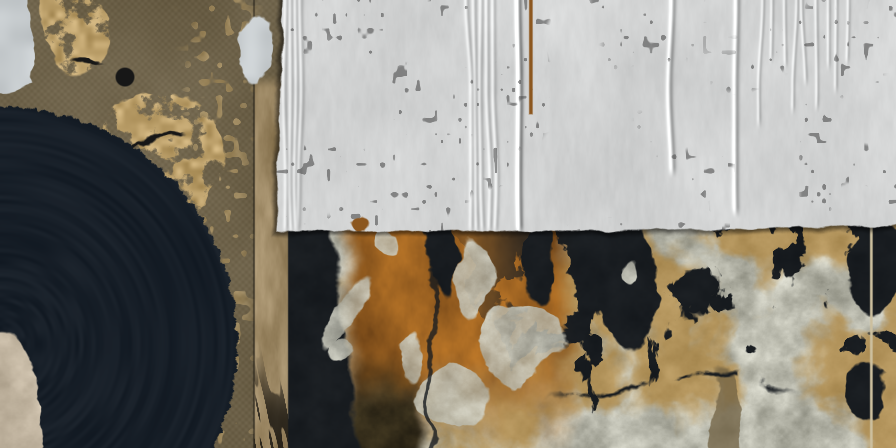
This background is drawn by a Shadertoy shader. Its source:

```glsl
float hash(vec2 p) {
    return fract(sin(dot(p, vec2(127.1, 311.7))) * 43758.5453);
}

float noise(vec2 p) {
    vec2 i = floor(p), f = fract(p);
    f = f * f * (3.0 - 2.0 * f);
    return mix(mix(hash(i), hash(i + vec2(1, 0)), f.x),
               mix(hash(i + vec2(0, 1)), hash(i + vec2(1, 1)), f.x), f.y);
}

float fbm(vec2 p) {
    float sum = 0.0, amp = 0.5;
    for (int i = 0; i < 5; i++) {
        sum += amp * noise(p);
        p = p * 2.03 + 17.3;
        amp *= 0.5;
    }
    return sum;
}

// Antialiased inside of a signed distance
float fill(float d) {
    float px = 1.0 / iResolution.y;
    return smoothstep(px, -px, d);
}

// Ellipse: center in xy, radii in zw
float blob(vec2 p, vec4 e) {
    return fill((length((p - e.xy) / e.zw) - 1.0) * min(e.z, e.w));
}

float band(float x, float lo, float hi, float soft) {
    return smoothstep(lo - soft, lo + soft, x) * smoothstep(hi + soft, hi - soft, x);
}

// Vertical paint ridge, lit on one side and shaded on the other
float ridge(vec2 p, float x, float low, float width) {
    float d = (p.x - x - 0.016 * (noise(vec2(p.y * 5.0, x * 40.0)) - 0.5)) / width;
    return d * exp(-d * d) * smoothstep(low - 0.01, low + 0.02, p.y);
}

vec3 oliveGround(vec2 p, vec2 q) {
    vec3 col = vec3(0.43, 0.385, 0.29) + 0.12 * (fbm(p * 5.0) - 0.5);
    col += 0.02 * sin(p.x * 420.0) * sin(p.y * 420.0);

    // Speckled gold dabs
    vec3 gold = vec3(0.74, 0.63, 0.42) + 0.2 * (noise(p * 60.0) - 0.5);
    float dabs = max(blob(q, vec4(0.17, 0.95, 0.07, 0.13)), blob(q, vec4(0.35, 0.65, 0.15, 0.15)));
    col = mix(col, gold, dabs * smoothstep(0.36, 0.48, fbm(p * 32.0)));
    col = mix(col, gold, 0.6 * smoothstep(0.72, 0.8, noise(p * 55.0)) * band(p.x, 0.42, 0.56, 0.04));

    // Tan seam with scratches
    vec3 seam = vec3(0.6, 0.52, 0.38) + 0.3 * (fbm(p * vec2(30, 9)) - 0.5);
    float scratch = smoothstep(0.58, 0.68, noise(vec2(p.x * 130.0 + p.y * 25.0, p.y * 12.0)));
    seam *= 1.0 - 0.7 * scratch * smoothstep(0.25, 0.05, p.y);
    col = mix(col, seam, band(p.x, 0.568, 0.66, 0.003) * smoothstep(0.84, 0.8, p.y));
    col *= 1.0 - 0.45 * band(p.x, 0.565, 0.569, 0.002);

    // White patches, dark dot and strokes
    float white = max(fill(max(q.x - 0.07, 0.805 - q.y)), blob(q, vec4(0.573, 0.885, 0.045, 0.06)));
    col = mix(col, vec3(0.83, 0.85, 0.86) - 0.1 * noise(p * 25.0), white);
    float ink = max(blob(p, vec4(0.279, 0.828, 0.021, 0.021)), blob(q, vec4(0.19, 0.857, 0.03, 0.006)));
    ink = max(ink, fill(abs(q.y - 0.6 - 0.25 * q.x) - 0.004) * band(q.x, 0.23, 0.4, 0.01));
    return mix(col, vec3(0.09), ink);
}

// Dark brushed arc with a pale hollow
vec3 brushedDisc(vec3 col, vec2 p, vec2 q) {
    vec2 v = p - vec2(0, 0.232);
    float radius = length(v), angle = atan(v.y, v.x);
    float bristle = noise(vec2(radius * 110.0, angle * 2.5));
    float edge = radius - 0.53 + 0.022 * (fbm(vec2(angle * 45.0, radius * 25.0)) - 0.5);
    col = mix(col, vec3(0.075, 0.105, 0.14) + 0.045 * (bristle - 0.2), fill(edge));
    vec3 cream = vec3(0.76, 0.71, 0.63) + 0.25 * (fbm(p * 20.0) - 0.5);
    return mix(col, cream, blob(q, vec4(-0.015, 0.04, 0.105, 0.22)));
}

vec3 collage(vec2 p, vec2 q) {
    float grain = fbm(p * 24.0), patches = fbm(q * vec2(7, 6) + 5.0);
    vec3 ink = vec3(0.07, 0.085, 0.1) + 0.05 * grain;
    vec3 pale = vec3(0.73, 0.73, 0.68) + 0.3 * (grain - 0.5);
    vec3 col = mix(vec3(0.7, 0.58, 0.36), pale, smoothstep(0.33, 0.52, patches)) + 0.16 * (grain - 0.5);

    // Rust and olive stains
    vec3 rust = mix(vec3(0.4, 0.24, 0.08), vec3(0.74, 0.47, 0.16), fbm(p * vec2(16, 9)) * 1.2);
    col = mix(col, rust, band(q.x, 0.78, 1.26, 0.03) * smoothstep(0.0, 0.22, q.y + 0.3 * (patches - 0.4)));
    col = mix(col, vec3(0.2, 0.17, 0.1) * (0.5 + grain), band(q.x, 0.78, 0.93, 0.02) * smoothstep(0.22, 0.08, q.y));
    col = mix(col, vec3(0.44, 0.38, 0.26), 0.75 * blob(q, vec4(1.62, 0.06, 0.035, 0.12)));

    // Dark masses, denser toward the top right
    vec4 masses[5] = vec4[5](vec4(1.405, 0.36, 0.07, 0.16), vec4(0.98, 0.44, 0.03, 0.09),
        vec4(1.2, 0.42, 0.035, 0.1), vec4(1.95, 0.41, 0.065, 0.1), vec4(1.94, 0.12, 0.04, 0.06));
    float dark = band(q.x, 0.55, 0.8 - 0.12 * q.y, 0.006);
    for (int i = 0; i < 5; i++) dark = max(dark, blob(q, masses[i]));
    float density = fbm(q * vec2(13, 9)) + 0.75 * (p.y - 0.37);
    dark = max(dark, smoothstep(0.53, 0.56, density) * smoothstep(0.9, 1.3, p.x));
    float vein = smoothstep(0.008, 0.0, abs(q.y - 0.135 - 0.03 * sin(q.x * 9.0)));
    dark = max(dark, vein * band(p.x, 1.25, 1.75, 0.04) * smoothstep(0.35, 0.5, fbm(p * 18.0)));
    col = mix(col, ink, dark);

    // Pale poured blots
    vec4 blots[7] = vec4[7](vec4(0.755, 0.22, 0.03, 0.025), vec4(0.872, 0.46, 0.03, 0.035),
        vec4(1.05, 0.38, 0.045, 0.085), vec4(1.01, 0.11, 0.09, 0.06), vec4(0.915, 0.2, 0.022, 0.05),
        vec4(1.16, 0.23, 0.09, 0.09), vec4(1.42, 0.385, 0.018, 0.025));
    float blot = blob(mat2(0.8, 0.6, -0.6, 0.8) * (q - vec2(0.77, 0.3)), vec4(0, 0, 0.025, 0.09));
    for (int i = 0; i < 7; i++) blot = max(blot, blob(q, blots[i]));
    col = mix(col, pale + 0.03, blot * (0.75 + 0.25 * grain));

    // Dark seam and pale thread
    col = mix(col, ink, 0.8 * fill(abs(q.x - 0.955) - 0.005));
    return mix(col, vec3(0.8, 0.75, 0.62), fill(abs(p.x - 1.945) - 0.003));
}

vec3 whitePanel(vec2 p, vec2 q) {
    vec3 col = vec3(0.825, 0.83, 0.83) + 0.1 * (fbm(p * vec2(7, 5)) - 0.48);
    col += 0.05 * (fbm(p * vec2(90, 25)) - 0.5);
    float relief = 1.5 * ridge(p, 1.16, 0.48, 0.006) + ridge(p, 1.5, 0.61, 0.006) + ridge(p, 1.65, 0.52, 0.006);
    for (float i = 0.0; i < 9.0; i++) {
        float x = i < 4.0 ? 0.635 + 0.012 * i : 0.994 + 0.014 * i;
        relief += 0.6 * ridge(p, x, 0.48, 0.005);
        relief += 0.6 * ridge(p, 1.7 + 0.024 * i, 0.71 + 0.2 * hash(vec2(i, 3)), 0.004);
    }
    col -= 0.45 * relief;

    // Flecks and brown drips
    float fleck = smoothstep(0.83, 0.9, noise(p * vec2(75, 60))) * smoothstep(0.5, 0.65, noise(p * 11.0));
    col = mix(col, vec3(0.3), 0.6 * fleck);
    float drip = max(fill(max(abs(p.x - 1.185) - 0.004, 0.745 - p.y)), blob(q, vec4(0.817, 0.503, 0.017, 0.014)));
    return mix(col, vec3(0.55, 0.34, 0.12), drip);
}

void mainImage(out vec4 fragColor, in vec2 fragCoord) {
    vec2 p = fragCoord / iResolution.y;
    vec2 q = p + 0.07 * (vec2(fbm(p * 10.0), fbm(p * 10.0 + 40.0)) - 0.48);
    vec3 col = brushedDisc(oliveGround(p, q), p, q);
    col = mix(col, collage(p, q), fill(0.643 - p.x));

    // Panel with ragged edges and a cast shadow
    float panel = max(0.603 + 0.03 * p.y - p.x, 0.484 + 0.012 * smoothstep(1.3, 2.0, p.x) - p.y);
    panel += 0.016 * (fbm(p * 22.0) - 0.5);
    col *= 1.0 - 0.5 * smoothstep(0.016, 0.0, panel);
    col = mix(col, whitePanel(p, q), fill(panel));
    fragColor = vec4(clamp(col, 0.0, 1.0), 1.0);
}
```
